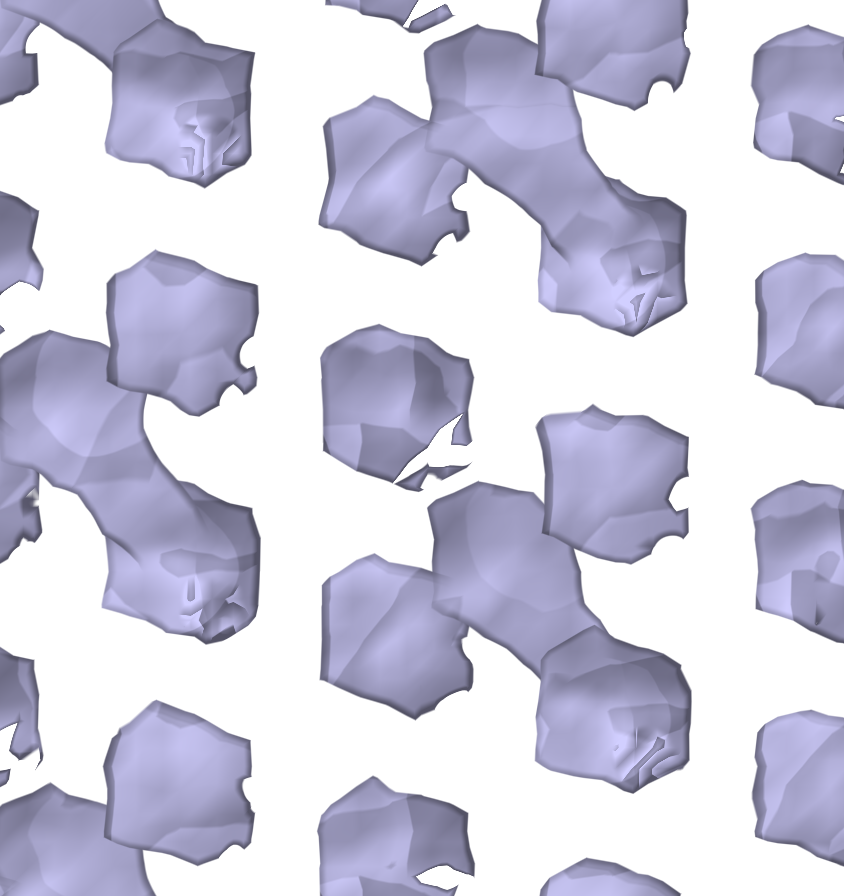
This pattern is drawn by a WebGL 2 fragment shader. Its source:

```glsl
#version 300 es
precision highp float;
// Lavender faceted mineral lumps on a slanted lattice, partly fused into clusters, on white.
uniform vec2 u_resolution;
out vec4 fragColor;

float hash(vec2 c) {
  vec3 v = fract(c.xyx * 0.1031);
  v += dot(v, v.yzx + 33.33);
  return fract((v.x + v.y) * v.z);
}

// Noise interpolated linearly over triangles, like a shaded mesh
float mesh(vec2 p) {
  vec2 c = floor(p), f = p - c;
  float a = hash(c), d = hash(c + 1.0);
  float m = hash(c + (f.x > f.y ? vec2(1, 0) : vec2(0, 1)));
  return a + (m - a) * max(f.x, f.y) + (d - m) * min(f.x, f.y);
}

// Gradients that end in a sharp fold
float folds(float t) {
  float f = fract(t);
  return f - smoothstep(0.94, 1.0, f) - 0.45;
}

// Skewed hexagonal lump
float lump(vec2 q) {
  float d = max(abs(q.x) - 0.63, abs(dot(q, vec2(0.35, 0.94))) - 0.61);
  d = max(d, abs(dot(q, vec2(-0.45, 0.89))) - 0.72);
  return max(d, length(q) - 0.77);
}

float capsule(vec2 p, vec2 a, vec2 b, float r) {
  vec2 s = b - a;
  return length(p - a - s * clamp(dot(p - a, s) / dot(s, s), 0.0, 1.0)) - r;
}

float smoothMin(float a, float b, float k) {
  float h = max(k - abs(a - b), 0.0) / k;
  return min(a, b) - h * h * k * 0.25;
}

// Darker band along the silhouette, heaviest at the lower right
float rim(float d, vec2 q) {
  float side = 0.16 + 0.14 * smoothstep(-0.3, 0.6, q.x - q.y);
  return side * smoothstep(-0.075, 0.0, d);
}

// Tone of a separate lump: fused pairs share a column parity
float lumpTone(vec2 q, bool oddCol, bool oddRow) {
  if (oddCol && !oddRow) {
    // Hollow lump with a crescent wall and an upright crease
    float left = mix(0.88, 0.68, smoothstep(-0.12, 0.2, q.y + 0.25 * q.x));
    float right = mix(0.83, 0.66, smoothstep(-0.5, 0.4, q.y));
    float t = mix(left, right, smoothstep(0.14, 0.16, q.x + 0.12 * q.y));
    float wall = length(q - vec2(-0.08, -0.08));
    return mix(t, 0.61 + 0.12 * smoothstep(0.2, -0.5, q.y),
               smoothstep(0.54, 0.56, wall) * smoothstep(-0.1, 0.05, q.x));
  }
  if (!oddCol && oddRow) {
    // Broken lump with a dome, a dark flank and a bright wedge
    float t = mix(0.72, 0.82, smoothstep(0.6, -0.1, q.y - 0.3 * q.x));
    t = mix(t, 0.61, smoothstep(0.12, 0.14, q.x) * smoothstep(-0.2, 0.1, q.y));
    float low = smoothstep(-0.08, -0.11, q.y + 0.3 * abs(q.x + 0.3));
    float wedge = smoothstep(-0.31, -0.33, q.x) * smoothstep(-0.75, -0.73, q.x + q.y * 0.4);
    return mix(t, mix(0.68, 0.9, wedge), low);
  }
  // Flat-faced lump with a narrow shaded left side
  float t = 0.84 - 0.10 * smoothstep(0.0, 0.6, q.x) - 0.10 * smoothstep(-0.1, -0.65, q.y);
  t -= 0.08 * smoothstep(0.5, 0.53, dot(q, vec2(0.35, 0.94)));
  return t - 0.2 * smoothstep(-0.55, -0.57, q.x);
}

void main() {
  vec2 p = gl_FragCoord.xy / u_resolution.y * 7.68;
  float px = 7.68 / u_resolution.y;
  vec2 warp = 0.11 * (vec2(mesh(p * 3.6), mesh(p * 3.6 + 57.0)) - 0.5);

  // Nearest lump on the slanted lattice
  vec2 q = p - vec2(3.40, 2.23);
  float col = floor(q.x / 1.85 + 0.5);
  q += col * vec2(-1.85, 0.65);
  float row = floor(q.y / 1.955 + 0.5);
  q.y -= row * 1.955;
  q += warp;
  bool oddCol = mod(col, 2.0) > 0.5, oddRow = mod(row, 2.0) > 0.5;

  // Nearest fused body, one for every four lumps
  vec2 b = p - vec2(4.31, 2.85);
  float bigCol = floor(b.x / 3.7 + 0.5);
  b += bigCol * vec2(-3.7, 1.30);
  float bigRow = floor(b.y / 3.91 + 0.5);
  b.y -= bigRow * 3.91;
  b += warp;
  float vary = hash(vec2(bigCol, bigRow) + 19.0);

  // Shared mesh shading with small changes from place to place
  vec2 kind = vec2(oddCol ? 31.0 : 7.0, oddRow ? 43.0 : 13.0);
  float grain = 0.12 * (mesh(q * 3.2 + kind) - 0.5) + 0.12 * (mesh(p * 4.3) - 0.5);
  float crease = 0.13 * folds(1.8 * mesh(q * 1.7 + kind) + 0.7 * mesh(p * 2.1));

  // Body and its neck to the lower right
  float bodyD = smoothMin(lump(b), capsule(b, vec2(0.1, -0.15), vec2(0.85, -1.15), 0.36), 0.22);
  float bodyTone = mix(0.78, 0.64, smoothstep(-0.3, 0.6, b.y - 0.35 * b.x));
  float arc = length(b - vec2(0.3, 0.25)) - 0.62;
  bodyTone += 0.11 * vary * smoothstep(0.015, -0.015, arc) * smoothstep(-0.7, 0.0, arc);
  bodyTone += 0.13 * (mesh(b * 2.6 + 71.0) - 0.5) + 0.10 * (mesh(p * 4.3) - 0.5);
  bodyTone += 0.10 * folds(1.6 * mesh(b * 1.5 + 23.0 + floor(vary * 5.0)));
  bodyTone -= rim(bodyD, b);

  // Lumps, chipped on the right or broken through below
  float d = lump(q);
  if (!oddCol && oddRow) {
    d = max(d, 0.53 - 0.55 * mesh(p * 6.0) - length(q - vec2(0.40, -0.44)));
  } else if (!oddCol || oddRow) {
    d = max(d, 0.25 - 0.25 * mesh(p * 5.0) - length(q - vec2(0.68, -0.12)));
    d = max(d, 0.26 - 0.25 * mesh(p * 5.0 + 9.0) - length(q - vec2(0.48, -0.62)));
  }
  float tone = lumpTone(q, oddCol, oddRow) + grain + crease - rim(d, q);

  // Small splintered facets in the hollow lumps
  if (oddCol && !oddRow) {
    float chips = smoothstep(0.30, 0.22, length(q - vec2(0.26, -0.40)));
    tone += chips * 0.4 * folds(2.5 * mesh(p * 5.5));
  }

  float bodyMask = smoothstep(px, -px, bodyD);
  float lumpMask = smoothstep(px, -px, d);

  // Some lumps blend into the body without a seam
  float blend = 0.0;
  if (!oddCol && !oddRow) blend = smoothstep(0.1, 0.5, q.x);
  if (oddCol && !oddRow) blend = step(0.5, vary) * smoothstep(0.05, 0.5, q.y - 0.7 * q.x);
  tone = mix(tone, bodyTone, blend * bodyMask);

  vec3 lavender = vec3(0.82, 0.81, 1.0);
  vec3 color = mix(vec3(1), lavender * clamp(bodyTone, 0.4, 1.0), bodyMask);
  color = mix(color, lavender * clamp(tone, 0.4, 1.0), lumpMask);
  fragColor = vec4(color, 1);
}
```
